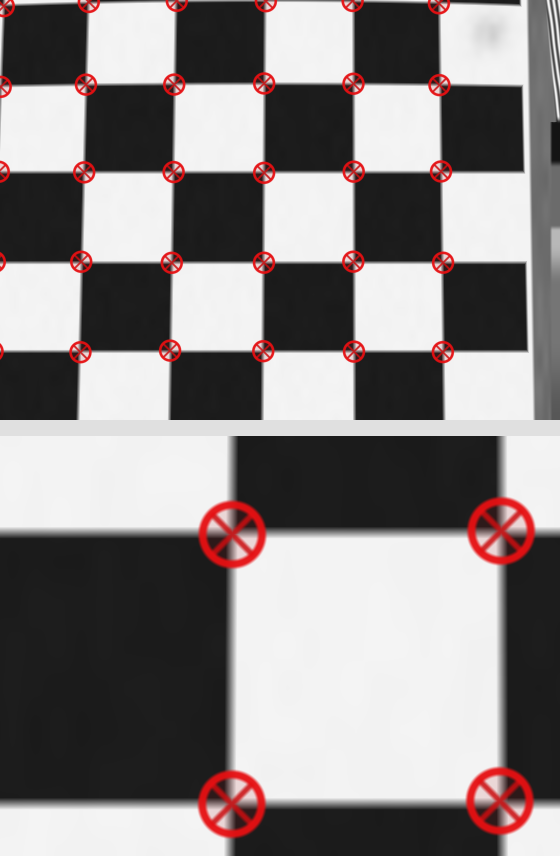
Top, the full canvas; bottom, a detail of the centre.
A Shadertoy shader for this pattern:

```glsl
// A slightly warped checkerboard whose inner corners carry red crossed rings,
// with a pale margin, a grey bar and blurred clutter along the right side.
// A polynomial warp places the grid; iterating it backwards gives board units.

// Lengths are in canvas heights, with y pointing down.
const vec2  BOARD_CENTER = vec2(0.6285, 0.4100);
const vec2  PITCH        = vec2(0.2158, 0.2143);
const float BOARD_RIGHT  = 3.0;               // last column line, in cells
const vec2  MARK_MIN     = vec2(-3.0, -2.0);  // first and last marked corners
const vec2  MARK_MAX     = vec2(2.0, 2.0);
const float EDGE_BLUR    = 0.0048;
const float RING_RADIUS  = 0.0235;
const float RING_WIDTH   = 0.0062;
const float CROSS_WIDTH  = 0.0046;
const float MARK_JITTER  = 0.0022;
const vec2  SMUDGE_POS   = vec2(1.163, 0.075);
const vec3  MARK_RED     = vec3(0.90, 0.06, 0.07);
const float WHITE = 0.952;
const float BLACK = 0.108;

float hash(vec2 p) {
    return fract(sin(dot(p, vec2(127.1, 311.7))) * 43758.55);
}

float noise(vec2 p) {
    vec2 i = floor(p), f = fract(p);
    f = f * f * (3.0 - 2.0 * f);
    return mix(mix(hash(i), hash(i + vec2(1, 0)), f.x),
               mix(hash(i + vec2(0, 1)), hash(i + vec2(1, 1)), f.x), f.y);
}

// Lens and perspective warp from cell units to the canvas.
vec2 boardToCanvas(vec2 g) {
    vec2 g2 = g * g;
    vec2 bend = vec2(-0.00078 * (g2.x + g2.x * g.x) + g.y * (0.0019 * g.x - 0.0014),
                     0.0023 * g2.y - 0.0014 * g2.y * g.y + 0.0006 * g2.x * max(-g.y, 0.0));
    return BOARD_CENTER + PITCH * g + bend;
}

vec2 canvasToBoard(vec2 p) {
    vec2 g = (p - BOARD_CENTER) / PITCH;
    for (int i = 0; i < 6; i++) g += (p - boardToCanvas(g)) / PITCH;
    return g;
}

// Soft checker: 1 in light cells, 0 in dark ones.
float checker(vec2 g, float blur) {
    vec2 lineDist = abs(g - round(g)) * PITCH;
    vec2 side = (1.0 - 2.0 * mod(floor(g), 2.0)) * clamp(lineDist / blur, 0.0, 1.0);
    return 0.5 + 0.5 * side.x * side.y;
}

float stroke(float dist, float width, float aa) {
    return 1.0 - smoothstep(0.5 * width - aa, 0.5 * width + aa, dist);
}

float boardTone(vec2 p, vec2 g, float blur) {
    float light = checker(vec2(min(g.x, BOARD_RIGHT - 0.1), g.y), blur);
    float margin = smoothstep(-blur, blur, (g.x - BOARD_RIGHT) * PITCH.x);
    float tone = mix(BLACK, WHITE, max(light, margin));
    // Faint mottling, and a grey smudge on one light cell.
    tone += 0.012 * (noise(p * vec2(55.0, 30.0)) - 0.5);
    vec2 s = (p - SMUDGE_POS) / vec2(0.042, 0.050);
    float smudge = exp(-dot(s, s)) * (0.35 + 0.9 * noise(p * 45.0));
    return tone - 0.13 * smudge * light;
}

// Grey bar, then streaks, a dark gap and a pale block behind it.
float sideTone(vec2 p) {
    float bar = 0.40 + 0.07 * noise(p * vec2(70.0, 14.0));
    float streaks = 0.62 + 0.34 * sin((p.x - 0.13 * p.y) * 520.0 + 3.0 * noise(p * 18.0));
    float backdrop = mix(streaks, 0.08, smoothstep(0.275, 0.295, p.y));
    backdrop = mix(backdrop, 0.42, smoothstep(0.38, 0.40, p.y));
    backdrop = mix(backdrop, 0.72, smoothstep(0.535, 0.55, p.y));
    backdrop = mix(backdrop, 0.46, smoothstep(0.58, 0.68, p.y));
    backdrop -= 0.12 * smoothstep(0.8, 1.0, p.y);
    float barRight = p.y < 0.29 ? 1.300 + 0.085 * p.y : 1.312;
    return mix(bar, backdrop, smoothstep(-0.004, 0.004, p.x - barRight));
}

// Ring and diagonal cross on the nearest marked corner.
vec3 drawMarker(vec3 col, vec2 p, vec2 g, float aa) {
    vec2 node = clamp(round(g), MARK_MIN, MARK_MAX);
    vec2 jitter = vec2(hash(node + 9.3), hash(node + 31.7)) - 0.5;
    vec2 q = p - boardToCanvas(node) - 2.0 * MARK_JITTER * jitter;
    float r = length(q);
    float ring = stroke(abs(r - RING_RADIUS), RING_WIDTH, aa);
    float diagonal = min(abs(q.x + q.y), abs(q.x - q.y)) * 0.7071;
    float disc = 1.0 - smoothstep(RING_RADIUS - aa, RING_RADIUS + aa, r);
    float cross = stroke(diagonal, CROSS_WIDTH, aa) * disc;
    col = mix(col, MARK_RED * 0.75, 0.12 * disc);
    col = mix(col, MARK_RED * 0.88, 0.85 * cross);
    return mix(col, MARK_RED, 0.95 * ring);
}

void mainImage(out vec4 fragColor, in vec2 fragCoord) {
    vec2 p = fragCoord / iResolution.y;
    p.y = 1.0 - p.y;
    float pixel = 1.0 / iResolution.y;
    float blur = max(EDGE_BLUR, pixel);
    vec2 g = canvasToBoard(p);

    float sheetEdge = 1.256 + 0.016 * p.y;
    float outside = smoothstep(-blur, blur, p.x - sheetEdge);
    float tone = mix(boardTone(p, g, blur), sideTone(p), outside);

    vec3 col = drawMarker(vec3(tone), p, g, max(0.0018, 0.7 * pixel));
    fragColor = vec4(clamp(col, 0.0, 1.0), 1.0);
}
```
